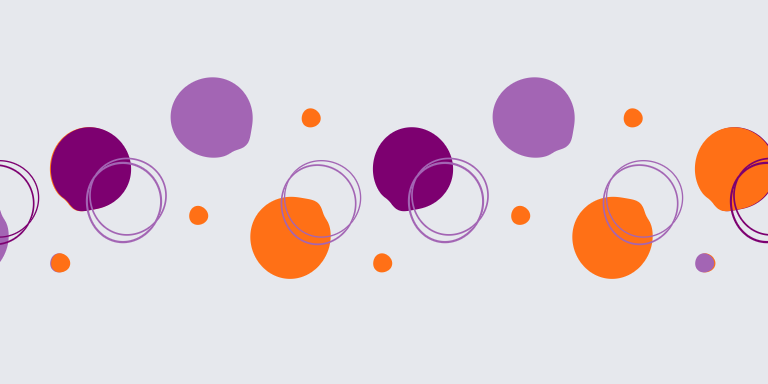
Reproduce this pattern procedurally as a Shadertoy shader.

```glsl
// A band of hand-cut blobs, small dots and double scribbled rings on pale grey.
// One motif repeats sideways; the outermost repeats swap their inks.
// Shapes are polar distance functions, painted back to front with smooth edges.

const float PI = 3.14159265;
const float HEIGHT = 384.0;   // design units per canvas height
const float PERIOD = 322.0;   // spacing of the repeats

const vec3 PAPER  = vec3(0.90, 0.91, 0.93);
const vec3 ORANGE = vec3(1.0, 0.44, 0.085);
const vec3 LILAC  = vec3(0.64, 0.395, 0.705);
const vec3 PLUM   = vec3(0.49, 0.0, 0.44);

// Smooth bump on a circle, centred on one angle
float angularBump(float angle, float centre, float width) {
    float d = mod(angle - centre + PI, 2.0 * PI) - PI;
    return exp(-d * d / (width * width));
}

// Rounded blob with a small corner and a dent beside it
float blobDistance(vec2 p, float turn) {
    float a = atan(p.y, p.x) - turn;
    float radius = 40.6 + 0.5 * cos(2.0 * a - 2.6) + 0.35 * sin(3.0 * a);
    radius += 3.0 * angularBump(a, 0.92, 0.25);
    radius -= 1.3 * angularBump(a, 0.58, 0.18);
    return length(p) - radius;
}

float dotDistance(vec2 p) {
    float a = atan(p.y, p.x);
    return length(p) - 9.5 - 0.25 * cos(3.0 * a + 0.6);
}

// Outline of a slightly uneven oval
float loopDistance(vec2 p, vec2 radii, float halfWidth) {
    float a = atan(p.y, p.x);
    vec2 q = p / radii;
    float wobble = 0.4 * sin(3.0 * a + 0.8);
    float d = (length(q) - 1.0) * min(radii.x, radii.y) - wobble;
    return abs(d) - halfWidth;
}

// Two offset loops that cross like one continuous scribble
float scribbleDistance(vec2 p, float halfWidth) {
    vec2 shift = vec2(2.0, 2.9);
    float upper = loopDistance(p - shift, vec2(38.0, 38.2), halfWidth * 0.9);
    float lower = loopDistance(p + shift, vec2(37.1, 39.6), halfWidth * 1.1);
    return min(upper, lower);
}

void paint(inout vec3 colour, vec3 ink, float d, float pixel) {
    colour = mix(colour, ink, clamp(0.5 - d / pixel, 0.0, 1.0));
}

// Blob and dot at the left edge of a motif
void paintLeadingShapes(inout vec3 colour, vec2 p, bool swapped, float pixel) {
    paint(colour, swapped ? ORANGE : PLUM, blobDistance(p - vec2(90.7, 215.5), radians(200.0)), pixel);
    paint(colour, swapped ? LILAC : ORANGE, dotDistance(p - vec2(60.5, 121.0)), pixel);
}

void paintMotif(inout vec3 colour, vec2 p, bool swapped, float pixel) {
    vec3 dotInk = swapped ? LILAC : ORANGE;
    vec3 ringInk = swapped ? PLUM : LILAC;

    // Blobs and dots
    paintLeadingShapes(colour, p, swapped, pixel);
    paint(colour, swapped ? ORANGE : LILAC, blobDistance(p - vec2(212.0, 266.5), radians(-90.0)), pixel);
    paint(colour, dotInk, blobDistance(p - vec2(290.5, 146.5), 0.0), pixel);
    paint(colour, dotInk, dotDistance(p - vec2(198.5, 168.5)), pixel);
    paint(colour, dotInk, dotDistance(p - vec2(311.0, 266.0)), pixel);

    // Rings lie on top; the second is drawn finer
    paint(colour, ringInk, scribbleDistance(p - vec2(125.7, 184.7), 0.95), pixel);
    paint(colour, ringInk, scribbleDistance(p - vec2(320.3, 182.5), 0.75), pixel);
}

void mainImage(out vec4 fragColor, in vec2 fragCoord) {
    float pixel = HEIGHT / iResolution.y;
    vec2 p = fragCoord * pixel;
    vec3 colour = PAPER;

    for (int i = -1; i <= 2; i++) {
        vec2 local = p - vec2(float(i) * PERIOD, 0.0);
        bool swapped = i == -1 || i == 2;

        // Thin misregistered fringe where the two ink schemes meet
        if (i == 0 || i == 2) {
            float slip = i == 0 ? -1.0 : 1.2;
            paintLeadingShapes(colour, local - vec2(slip, 0.0), !swapped, pixel);
        }
        paintMotif(colour, local, swapped, pixel);
    }
    fragColor = vec4(colour, 1.0);
}
```
